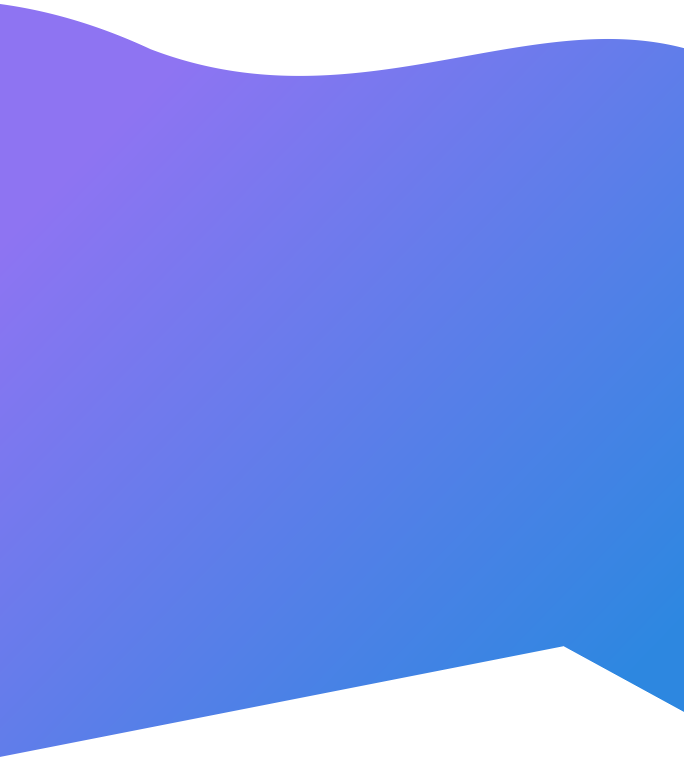
Reproduce this background procedurally as a Shadertoy shader.

```glsl
// Height of the wavy upper edge, measured down from the top
float waveEdge(float x) {
    float t = clamp(x / 0.22, 0.0, 1.0);
    float s = 1.0 - t;
    float crest = s * s * 0.0052 + 2.0 * s * t * 0.0184 + t * t * 0.064;

    t = clamp((x - 0.22) / 0.78, 0.0, 1.0);
    s = 1.0 - t;
    float swell = s * s * s * s * 0.064 + 4.0 * s * s * s * t * 0.1305
                + 6.0 * s * s * t * t * 0.1051 + 4.0 * s * t * t * t * 0.017
                + t * t * t * t * 0.0627;
    return x < 0.22 ? crest : swell;
}

// Two straight slopes meeting in a peak
float peakEdge(float x) {
    return max(0.9856 - 0.175 * x, 0.8414 + 0.4864 * (x - 0.824));
}

void mainImage(out vec4 fragColor, in vec2 fragCoord) {
    vec2 uv = fragCoord / iResolution.xy;
    uv.y = 1.0 - uv.y;

    // Diagonal gradient
    vec3 violet = vec3(0.555, 0.455, 0.95);
    vec3 blue = vec3(0.176, 0.53, 0.88);
    float along = clamp((dot(uv, vec2(0.48, 0.52)) - 0.17) / 0.73, 0.0, 1.0);
    vec3 gradient = mix(violet, blue, along);

    // Smoothed mask between both edges
    float inside = min(uv.y - waveEdge(uv.x), peakEdge(uv.x) - uv.y);
    float mask = clamp(inside * iResolution.y + 0.5, 0.0, 1.0);

    fragColor = vec4(mix(vec3(1.0), gradient, mask), 1.0);
}
```
